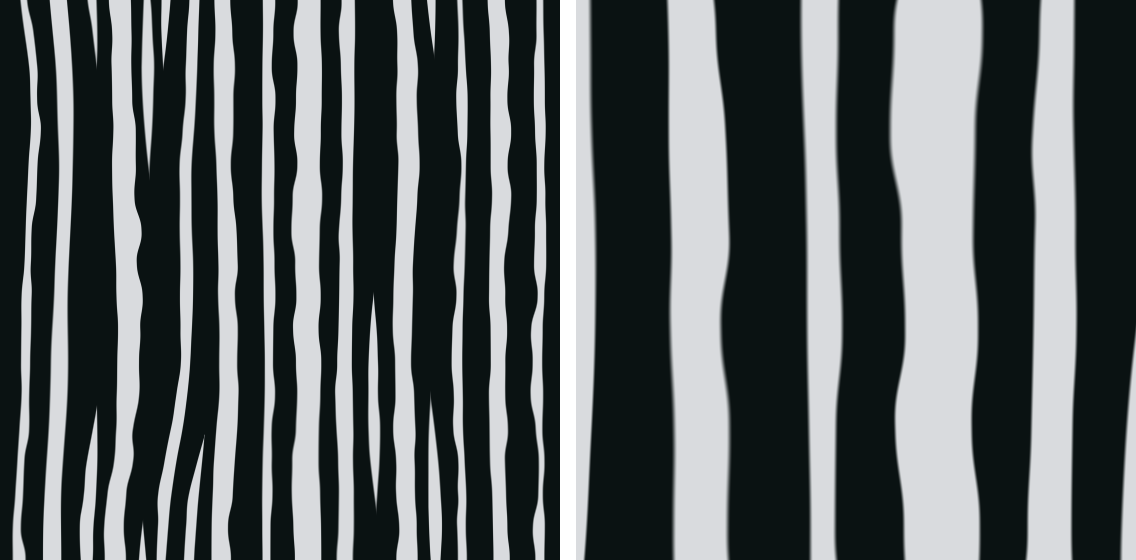
Left, the full canvas; right, a detail of the centre.
A Shadertoy shader for this pattern:

```glsl
#define COLUMNS 16.0
#define THIN_WIDTH 0.014
#define WIDE_WIDTH 0.050
#define TAPERED_WIDTH 0.022
#define TAPER_LENGTH 0.2
#define SWAY 0.017
#define WOBBLE 0.0075
#define STRAND_SLANT 0.05
#define SOFTNESS 0.0017
#define DARK vec3(0.04, 0.07, 0.07)
#define LIGHT vec3(0.85, 0.86, 0.87)

float hash(vec2 p) {
    vec3 q = fract(p.xyx * 0.1031);
    q += dot(q, q.yzx + 33.33);
    return fract((q.x + q.y) * q.z);
}

// Smooth signed noise along one axis, one track per seed
float noise(float x, float seed) {
    float cell = floor(x);
    float f = x - cell;
    f = f * f * f * (f * (f * 6.0 - 15.0) + 10.0);
    return 2.0 * mix(hash(vec2(cell, seed)), hash(vec2(cell + 1.0, seed)), f) - 1.0;
}

// Slow drift shared by neighbouring columns, so they bend together
float sway(float column, float y) {
    float group = floor(column / 4.0);
    float blend = smoothstep(0.0, 1.0, column / 4.0 - group);
    return SWAY * mix(noise(y * 2.6, group + 70.0), noise(y * 2.6, group + 71.0), blend);
}

// Edge displacement: a gentle bend plus bumps on the rougher edges
float edgeOffset(float y, float seed) {
    float roughness = hash(vec2(seed, 5.0));
    return 0.003 * noise(y * 6.0, seed + 0.5)
         + WOBBLE * roughness * roughness * noise(y * 17.0, seed);
}

// Brightness added by one column: a full stripe, a sliver or a slanted strand
float columnCover(vec2 uv, float column) {
    float phase = mod(column, 8.0);
    bool sliver = phase == 2.0 || phase == 4.0;
    bool strand = column == 5.0;

    // Column position, tighter around the slivers
    float bunching = -0.25 * sin(6.28318 * (column - 3.0) / 8.0);
    float jitter = 0.2 * (hash(vec2(column, 11.0)) - 0.5);
    float centre = (column + 0.5 + bunching + jitter) / COLUMNS + sway(column, uv.y);

    // Width and vertical extent
    float share = fract(column * 0.618);
    float halfWidth = 0.5 * mix(THIN_WIDTH, WIDE_WIDTH, share * share);
    float halfLength = 9.0;
    float middle = 0.55;
    if (sliver || strand) halfWidth = 0.5 * TAPERED_WIDTH;
    if (strand) halfLength = 0.67;
    if (sliver) {
        halfLength = mix(0.16, 0.28, hash(vec2(column, 23.0)));
        middle = hash(vec2(column, 37.0));
    }

    float leftOffset = edgeOffset(uv.y, column * 2.0 + 100.0);
    float rightOffset = edgeOffset(uv.y, column * 2.0 + 101.0);
    float blur = SOFTNESS * (1.0 + 0.5 * noise(uv.y * 5.0, column + 200.0));
    blur = max(blur, 0.7 / iResolution.y);

    // Tapered pieces wrap vertically
    float cover = 0.0;
    for (float wrap = -1.0; wrap <= 1.0; wrap++) {
        float along = uv.y - middle + wrap;
        float taper = min((halfLength - abs(along)) / TAPER_LENGTH, 1.0);
        float reach = halfWidth * taper * (2.0 - taper);
        float wobble = max(taper, 0.0);
        float across = uv.x - centre - (strand ? STRAND_SLANT * along : 0.0);
        float inside = min(across + reach + leftOffset * wobble,
                           reach + rightOffset * wobble - across);
        cover = max(cover, smoothstep(-blur, blur, inside));
    }
    return cover;
}

void mainImage(out vec4 fragColor, in vec2 fragCoord) {
    vec2 uv = fragCoord / iResolution.xy;
    float home = floor(uv.x * COLUMNS);
    float cover = 0.0;
    for (float k = -2.0; k <= 2.0; k++)
        cover = max(cover, columnCover(uv, home + k));
    fragColor = vec4(mix(DARK, LIGHT, cover), 1.0);
}
```
